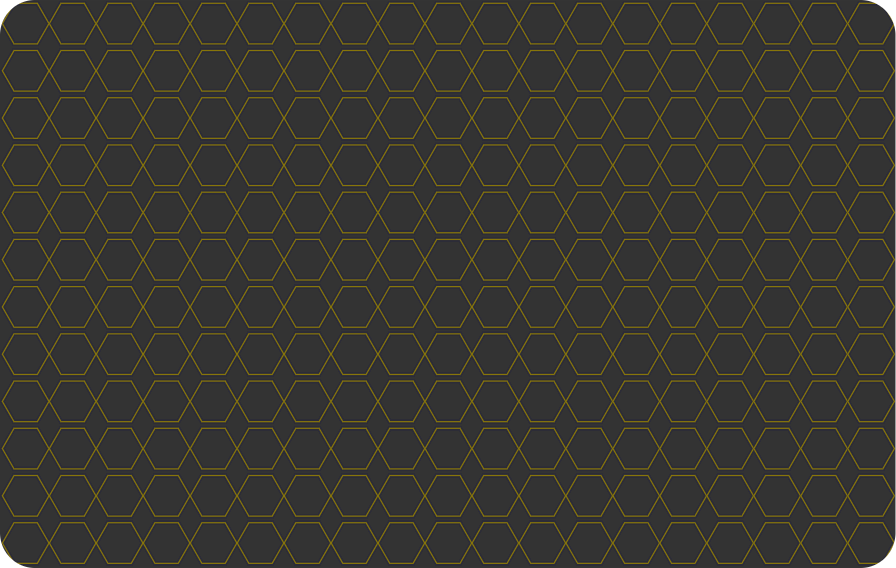
Give the GLSL for this pattern, as a Shadertoy shader.

```glsl
// Signed distance to a flat-topped regular hexagon
float hexagon(vec2 p, float apothem) {
    p = abs(p);
    return max(p.y, dot(p, vec2(0.866, 0.5))) - apothem;
}

float roundedBox(vec2 p, vec2 halfSize, float radius) {
    vec2 q = abs(p) - halfSize + radius;
    return length(max(q, 0.0)) + min(max(q.x, q.y), 0.0) - radius;
}

// Share of a pixel lying on the inner side of an edge
float coverage(float d, float pixel) {
    return clamp(0.5 - d / pixel, 0.0, 1.0);
}

void mainImage(out vec4 fragColor, in vec2 fragCoord) {
    // Canvas units, measured down from the upper left
    vec2 canvas = vec2(768.0, 484.0);
    vec2 pos = fragCoord / iResolution.xy * canvas;
    pos.y = canvas.y - pos.y;
    float pixel = canvas.x / iResolution.x;

    // 19 columns by 12 rows of hexagons, touching at their side corners
    vec2 pitch = vec2(40.26, 40.24);
    vec2 firstCenter = vec2(22.0, 20.1);
    vec2 cell = clamp(round((pos - firstCenter) / pitch), vec2(0.0), vec2(18.0, 11.0));
    float d = hexagon(pos - firstCenter - cell * pitch, 17.3);

    // Thin muted gold outline inside a cool dark fringe
    float line = coverage(d - 0.53, pixel) - coverage(d + 0.53, pixel);
    float fringe = 1.0 - smoothstep(1.9, 2.3, abs(d));
    vec3 color = mix(vec3(0.2), vec3(0.173, 0.173, 0.217), fringe);
    color = mix(color, vec3(0.53, 0.46, 0.04), line);

    // White beyond the rounded corners and along a sliver of the right rim
    vec2 panelSize = canvas - vec2(0.45, 0.0);
    float panel = roundedBox(pos - panelSize * 0.5, panelSize * 0.5, 30.0);
    // The straight top, left and lower rims stay fully covered
    color = mix(vec3(1.0), color, coverage(panel, pixel));

    fragColor = vec4(color, 1.0);
}
```
